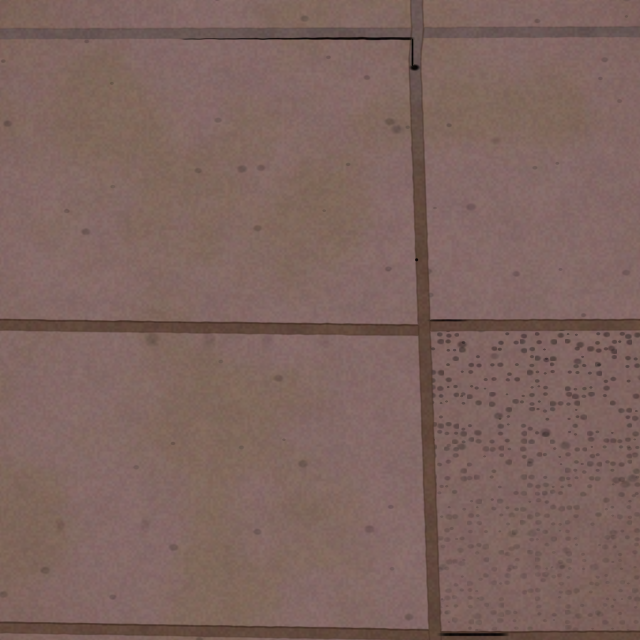
Write a three.js fragment shader that draws this texture.

```glsl
varying vec2 vUv;

const vec3 TILE_PINK = vec3(0.515, 0.410, 0.400);
const vec3 TILE_TAN = vec3(0.495, 0.402, 0.352);
const vec3 TILE_SHADE = vec3(0.465, 0.358, 0.330);
const vec3 GROUT_BROWN = vec3(0.375, 0.280, 0.235);
const vec3 GROUT_GREY = vec3(0.405, 0.335, 0.325);
const vec3 EDGE_BROWN = vec3(0.270, 0.185, 0.145);
const vec3 CRACK_BLACK = vec3(0.050, 0.030, 0.025);
const float SOFT = 0.0014;

float hash(vec2 p) {
  vec3 q = fract(vec3(p.xyx) * 0.1031);
  q += dot(q, q.yzx + 33.33);
  return fract((q.x + q.y) * q.z);
}

float noise(vec2 p) {
  vec2 i = floor(p), f = fract(p);
  f = f * f * (3.0 - 2.0 * f);
  return mix(mix(hash(i), hash(i + vec2(1.0, 0.0)), f.x),
             mix(hash(i + vec2(0.0, 1.0)), hash(i + 1.0), f.x), f.y);
}

float fbm(vec2 p) {
  float sum = 0.0, amp = 0.5;
  for (int i = 0; i < 4; i++) {
    sum += amp * noise(p);
    p = p * 2.03 + 17.0;
    amp *= 0.5;
  }
  return sum / 0.9375;
}

float band(float d, float halfWidth, float soft) {
  return 1.0 - smoothstep(halfWidth - soft, halfWidth + soft, abs(d));
}

float within(float x, float a, float b, float soft) {
  return smoothstep(a - soft, a + soft, x) * (1.0 - smoothstep(b - soft, b + soft, x));
}

float blot(vec2 p, vec2 center, vec2 radius) {
  return 1.0 - smoothstep(0.3, 1.0, length((p - center) / radius));
}

// Height of joint k; the two columns are laid slightly out of line
float jointY(float k, float x, float rightSide) {
  float left = 0.0195 + 0.4813 * k - 0.00875 * k * k + (0.005 * k * k - 0.018) * x;
  float right = 0.004 + 0.5015 * k - 0.0145 * k * k + 0.004 * (x - 0.67);
  return mix(left, right, rightSide);
}

float jointX(float y) {
  return 0.680 - 0.035 * y + 0.006 * smoothstep(0.90, 0.96, y);
}

// One random dark pit per cell, kept with the given chance
float pits(vec2 p, float cells, float chance, float radius) {
  vec2 id = floor(p * cells);
  vec2 center = 0.3 + 0.4 * vec2(hash(id + 3.1), hash(id + 8.7));
  float r = radius * (0.5 + hash(id + 5.3));
  float d = length((fract(p * cells) - center) * vec2(0.75, 1.0));
  return step(hash(id), chance) * (1.0 - smoothstep(r * 0.4, r, d));
}

vec3 tileColor(vec2 p, float roughTile) {
  float cloud = fbm(p * 6.0 + 4.0);
  vec3 color = mix(TILE_TAN, TILE_PINK, smoothstep(0.32, 0.62, cloud + 0.15 * (p.x - 0.3)));
  float shade = 0.75 * smoothstep(0.40, 0.85, length((p - vec2(0.50, 0.52)) * vec2(1.0, 0.9)));
  color = mix(color, TILE_SHADE, clamp(shade + 0.35 * roughTile, 0.0, 1.0));
  color *= 0.97 + 0.06 * fbm(p * 25.0);
  float wear = roughTile * (0.35 + 0.65 * smoothstep(0.1, 0.5, p.y));
  color *= 1.0 - 0.32 * wear * pits(p, 85.0, 0.45, 0.35);
  color *= 1.0 - 0.30 * wear * pits(p + 0.37, 38.0, 0.22, 0.22);
  return color * (1.0 - 0.16 * pits(p + 0.61, 30.0, 0.06, 0.16));
}

// Faint smudges below the middle joint, low on the left tile and higher up
float smudges(vec2 p) {
  float sum = 0.0;
  for (int i = 0; i < 4; i++) {
    float n = float(i);
    vec2 low = vec2(0.237 + 0.09 * n, 0.467 + 0.006 * (hash(vec2(n, 2.0)) - 0.5));
    sum += blot(p, low, vec2(0.014, 0.016)) * (0.9 - 0.18 * n);
  }
  for (int i = 0; i < 2; i++) {
    float n = float(i);
    sum += 0.6 * blot(p, vec2(0.094 + 0.133 * n, 0.180), vec2(0.010, 0.016));
    sum += (1.0 - 0.4 * n) * blot(p, vec2(0.620 + 0.155 * n, 0.798 - 0.018 * n), vec2(0.012, 0.009));
  }
  return sum * (0.6 + 0.6 * noise(p * 150.0));
}

void main() {
  vec2 p = vUv;
  float dx = p.x - jointX(p.y);
  float rightSide = step(0.0, dx);
  float rough = (noise(p * 90.0) - 0.5) * 0.0012;

  // Tiles
  float roughTile = rightSide * (1.0 - step(0.49, p.y));
  vec3 color = tileColor(p, roughTile);
  color *= 1.0 - 0.17 * smudges(p);

  // Joints with a dark rim along their upper edge
  float grout = band(dx + rough, 0.0092, SOFT);
  float rim = 0.45 * band(abs(dx + rough) - 0.0092, 0.0012, SOFT);
  for (int i = 0; i < 3; i++) {
    float k = float(i);
    float dy = p.y - jointY(k, p.x, rightSide) + rough;
    grout = max(grout, band(dy, 0.0082, SOFT));
    float rimFade = (k > 1.5 ? 0.15 : 0.85) * smoothstep(0.0075, 0.0095, abs(dx));
    rim = max(rim, rimFade * band(dy - 0.0082, 0.0014, SOFT));
    rim = max(rim, 0.35 * rimFade * band(dy + 0.0082, 0.0010, SOFT));
  }
  vec3 groutColor = mix(GROUT_BROWN, GROUT_GREY, smoothstep(0.65, 0.95, p.y));
  groutColor *= 0.92 + 0.16 * fbm(p * 22.0);
  color = mix(color, groutColor, grout);
  color = mix(color, EDGE_BROWN, rim);

  // Open cracks and chips beside the joints
  float taper = smoothstep(0.26, 0.64, p.x);
  float topY = jointY(2.0, p.x, 0.0) - 0.0085;
  float crack = band(p.y - topY + rough, 0.0004 + 0.0016 * taper, SOFT) * within(p.x, 0.285, 0.644, 0.006);
  crack = max(crack, band(p.x - 0.6445, 0.0013, SOFT) * within(p.y, 0.895, 0.940, 0.002));
  crack = max(crack, blot(p, vec2(0.648, 0.8945), vec2(0.010, 0.0065)));
  crack = max(crack, blot(p, vec2(0.651, 0.594), vec2(0.0035, 0.0035)));
  crack = max(crack, 0.8 * band(p.y - 0.4995, 0.0014, SOFT) * within(p.x, 0.674, 0.725, 0.012));
  crack = max(crack, band(p.y - 0.0085, 0.0022, SOFT) * within(p.x, 0.690, 0.790, 0.010));
  color = mix(color, CRACK_BLACK, clamp(crack, 0.0, 1.0));

  // Fine grain
  color += (noise(p * 260.0) - 0.5) * 0.035;
  color += (vec3(noise(p * 110.0), noise(p * 110.0 + 41.0), noise(p * 110.0 + 83.0)) - 0.5) * 0.022;
  gl_FragColor = vec4(color, 1.0);
}
```
